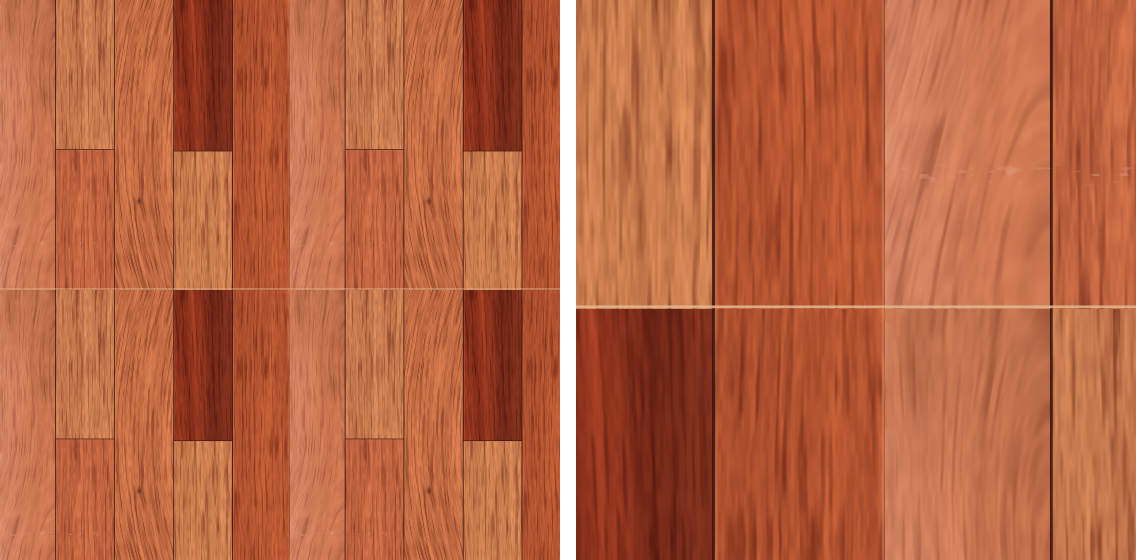
Left, the full canvas; right, a detail of the centre.
Give the GLSL for this texture, as a Shadertoy shader.

```glsl
// Hardwood floor: a square tile of five plank columns, two of them split by butt joints.
// Each plank bends a grain coordinate, then stretched noise along it gives
// streaks, fibres and pores; dark gaps and pale tile seams go on top.

const float TILE = 0.517;   // tile size as a fraction of the canvas

float hash(vec2 p) {
    vec3 q = fract(vec3(p.xyx) * 0.1031);
    q += dot(q, q.yzx + 33.33);
    return fract((q.x + q.y) * q.z);
}

float noise(vec2 p) {
    vec2 i = floor(p), f = fract(p);
    f = f * f * (3.0 - 2.0 * f);
    return mix(mix(hash(i), hash(i + vec2(1, 0)), f.x),
               mix(hash(i + vec2(0, 1)), hash(i + vec2(1, 1)), f.x), f.y);
}

// Coverage of a line, smoothed over one pixel
float line(float d, float halfWidth, float px) {
    return clamp((halfWidth - abs(d)) / px + 0.5, 0.0, 1.0);
}

// Coordinate across the grain; its level curves are the wood fibres
float grainCoord(vec2 t, int column, bool lower) {
    float wobble = 0.007 * noise(vec2(t.x * 8.0, t.y * 5.0 + float(column) * 17.0));
    float g = t.x + wobble;
    if (column == 0) {          // arches around a knot near the right edge
        vec2 k = t - vec2(0.195, 0.33);
        g = length(vec2(k.x, k.y * 0.16)) + 2.0 * wobble
          - 0.13 * smoothstep(0.5, 1.1, t.y);
    } else if (column == 2) {   // bowed fibres, parted by a small knot
        vec2 k = (t - vec2(0.481, 0.695)) * vec2(45.0, 24.0);
        g += 0.28 * t.y * (1.0 - t.y) + 0.006 * sign(k.x) * exp(-dot(k, k));
    } else if (column == 3 && !lower) {
        g -= 0.13 * t.y * (1.0 - t.x);
    }
    return g;
}

vec3 plankColor(vec2 t, int column, bool lower) {
    vec3 upperTone[5] = vec3[5](vec3(0.83, 0.49, 0.335), vec3(0.83, 0.52, 0.34),
        vec3(0.81, 0.46, 0.29), vec3(0.58, 0.215, 0.125), vec3(0.73, 0.345, 0.20));
    vec3 wood = upperTone[column];
    if (lower && column == 1) wood = vec3(0.79, 0.42, 0.27);
    if (lower && column == 3) wood = vec3(0.83, 0.52, 0.33);
    bool darkPlank = column == 3 && !lower;

    // Broad tone changes inside single planks
    if (column == 0) {
        wood = mix(wood, vec3(0.87, 0.56, 0.44), 0.6 * smoothstep(0.15, 0.0, t.x)
             * smoothstep(0.0, 0.35, t.y));
        wood *= 1.0 - 0.07 * smoothstep(0.4, 0.0, t.y);
    }
    if (darkPlank)
        wood *= 1.04 - 0.2 * smoothstep(0.68, 0.79, t.x + 0.06 * noise(t * vec2(20.0, 4.0)));

    // Streaks, long fibres, thin pores and a fine tooth
    float seed = float(column) * 31.0 + (lower ? 13.0 : 0.0);
    float g = grainCoord(t, column, lower);
    float streak = noise(vec2(g * 36.0, t.y * 1.5 + seed));
    float fibre = noise(vec2(g * 130.0, t.y * 3.5 + seed));
    float pore = smoothstep(0.5, 0.95, noise(vec2(g * 210.0 + 9.0, t.y * 11.0 + seed)));
    float fine = noise(vec2(g * 310.0, t.y * 45.0 + seed));
    float soft = column == 0 ? 0.6 : 1.0;
    float shade = (darkPlank ? 0.4 : column == 0 ? 0.09 : 0.12) * (streak - 0.45)
                + soft * (0.17 * (fibre - 0.35) + 0.27 * pore + 0.18 * (fine - 0.5));
    wood *= 1.0 - shade * vec3(0.7, 0.98, 1.08);

    // Knots
    vec2 smallKnot = (t - vec2(0.481, 0.695)) * vec2(130.0, 95.0);
    vec2 wideKnot = (t - vec2(0.15, 0.33)) * vec2(32.0, 20.0);
    wood *= 1.0 - 0.4 * exp(-dot(smallKnot, smallKnot));
    wood *= 1.0 - 0.1 * exp(-dot(wideKnot, wideKnot));
    return wood;
}

void mainImage(out vec4 fragColor, in vec2 fragCoord) {
    vec2 uv = fragCoord / iResolution.xy;
    vec2 t = fract(vec2(uv.x, 1.0 - uv.y) / TILE);   // runs down from the top left
    float px = 1.0 / (TILE * iResolution.y);

    // Find the plank
    float edge[4] = float[4](0.192, 0.395, 0.600, 0.803);
    int column = 0;
    for (int i = 0; i < 4; i++) column += int(t.x > edge[i]);
    float joint = column == 1 ? 0.516 : 0.522;
    bool split = column == 1 || column == 3;
    vec3 color = plankColor(t, column, split && t.y > joint);

    // Dark gaps with a faint lit bevel
    const vec3 gapColor = vec3(0.19, 0.07, 0.04);
    for (int i = 0; i < 4; i++) {
        float d = t.x - edge[i];
        color = mix(color, vec3(0.90, 0.62, 0.46), 0.25 * line(d - 0.0035, 0.0012, px));
        color = mix(color, gapColor, 0.85 * line(d, 0.0016, px));
    }
    if (split) color = mix(color, gapColor, 0.75 * line(t.y - joint, 0.0013, px));

    // Pale scuffs in a narrow band and along the left side
    float scuff = smoothstep(0.72, 0.9, noise(t * vec2(90.0, 260.0)));
    float band = exp(-pow((t.y - 0.845) / 0.01, 2.0)) * smoothstep(0.38, 0.3, t.x);
    float side = exp(-t.x / 0.006) * smoothstep(0.5, 0.8, noise(t * 40.0));
    color = mix(color, vec3(0.88, 0.66, 0.56), 0.4 * scuff * band + 0.35 * side);

    // Tile seams: clear across, fainter down
    color = mix(color, vec3(0.85, 0.64, 0.50), 0.35 * line(t.x - 0.998, 0.0013, px));
    color = mix(color, vec3(0.88, 0.72, 0.56), 0.85 * line(t.y - 0.998, 0.0016, px));
    fragColor = vec4(color, 1.0);
}
```
